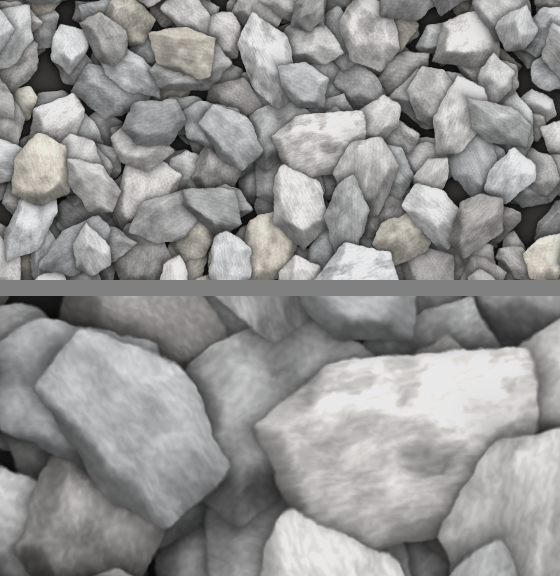
Top, the full canvas; bottom, a detail of the centre.
A WebGL 2 fragment shader for this texture:

```glsl
#version 300 es
precision highp float;
// A bed of crushed pale stone: layers of jittered, rotated grids are painted
// bottom to top. Each stone is a sharp polygon cut by sloping facets, lit
// from above, roughened with noise, and shades whatever lies beneath it.

uniform vec2 u_resolution;
out vec4 fragColor;

const float TAU = 6.28319;
const int LAYERS = 5;
const int SIDES = 6;
const float FACET_SHARPNESS = 20.0;
const float CORNER_SHARPNESS = 32.0;

float hash(vec2 seed, float k) {
    return fract(sin(dot(seed, vec2(127.1, 311.7)) + k * 74.7) * 43758.5);
}

mat2 rotation(float a) {
    float c = cos(a), s = sin(a);
    return mat2(c, s, -s, c);
}

float noise(vec2 p) {
    vec2 i = floor(p), f = fract(p);
    f = f * f * (3.0 - 2.0 * f);
    float low = mix(hash(i, 0.0), hash(i + vec2(1, 0), 0.0), f.x);
    float high = mix(hash(i + vec2(0, 1), 0.0), hash(i + vec2(1, 1), 0.0), f.x);
    return mix(low, high, f.y);
}

float fbm(vec2 p) {
    float sum = 0.0, amp = 0.53;
    for (int i = 0; i < 4; i++) {
        sum += amp * noise(p);
        p = rotation(0.6) * p * 2.1 + 7.3;
        amp *= 0.5;
    }
    return sum;
}

// Returns the surface slope (xy) and the signed distance to the outline (z).
vec3 stoneShape(vec2 q, vec2 seed, float radius) {
    vec2 tilt = (vec2(hash(seed, 1.0), hash(seed, 2.0)) - 0.5) * 0.7;
    float topHeight = radius * mix(0.25, 0.6, hash(seed, 3.0)) + dot(q, tilt);
    float weight = exp(-FACET_SHARPNESS * topHeight / radius);
    vec2 slope = -tilt * weight;
    float edge = 0.0;
    for (int k = 0; k < SIDES; k++) {
        float id = float(k) + 10.0;
        float a = (float(k) + 0.6 * hash(seed, id)) * TAU / float(SIDES);
        vec2 n = vec2(cos(a), sin(a));
        float d = dot(q, n) - radius * mix(0.72, 1.06, hash(seed, id + 10.0));
        float steep = mix(0.4, 1.8, hash(seed, id + 20.0));
        float w = exp(FACET_SHARPNESS * d * steep / radius);
        slope += n * steep * w;
        weight += w;
        edge += exp(CORNER_SHARPNESS * d / radius);
    }
    return vec3(slope / weight, log(edge) * radius / CORNER_SHARPNESS);
}

vec3 stoneColor(vec2 q, vec2 slope, vec2 seed, float depth) {
    vec2 s = q + seed * 1.7;
    float chipX = fbm(s * 34.0), chipY = fbm(s * 34.0 + 19.0);
    vec3 normal = normalize(vec3(slope + 0.75 * (vec2(chipX, chipY) - 0.5), 1.0));
    float light = 0.47 + 0.66 * max(dot(normal, normalize(vec3(0.15, 0.5, 0.9))), 0.0);
    float tone = mix(0.62, 0.93, pow(hash(seed, 4.0), 0.65)) * mix(0.88, 1.0, depth);
    float patches = fbm(s * 15.0);
    float streaks = fbm(s * vec2(22.0, 40.0));
    float grain = noise(s * 170.0);
    float stain = smoothstep(0.48, 0.72, patches) * hash(seed, 5.0);
    float detail = 1.0 + 0.22 * (streaks - 0.5) + 0.12 * (patches - 0.5)
                 + 0.12 * (grain - 0.5) - 0.24 * stain;
    vec3 tint = mix(vec3(0.99, 1.0, 1.008), vec3(1.018, 1.0, 0.985), hash(seed, 6.0));
    tint = mix(tint, vec3(1.03, 1.0, 0.945), step(0.91, hash(seed, 7.0)));
    return min(tone * light * detail * tint, vec3(0.91));
}

// Paints one layer of scattered stones over the colour below.
vec3 paintLayer(vec3 color, vec2 p, float layer, float pixel) {
    float depth = layer / float(LAYERS - 1);
    float cellSize = mix(0.18, 0.235, depth);
    float presence = mix(1.0, 0.7, depth);
    mat2 gridTurn = rotation(layer * 1.9 + 0.4);
    vec2 g = gridTurn * p / cellSize + layer * 5.3;
    vec2 home = floor(g);
    for (int j = -1; j <= 1; j++)
    for (int i = -1; i <= 1; i++) {
        vec2 cell = home + vec2(i, j);
        vec2 seed = cell + layer * 37.0;
        if (hash(seed, 8.0) > presence) continue;
        vec2 jitter = (vec2(hash(seed, 9.0), hash(seed, 40.0)) - 0.5) * 0.55;
        vec2 offset = (g - cell - 0.5 - jitter) * cellSize * gridTurn;
        float radius = cellSize * mix(0.35, 0.6, hash(seed, 41.0));
        if (length(offset) > radius * 1.9) continue;

        mat2 turn = rotation(TAU * hash(seed, 42.0));
        vec2 stretch = vec2(1.15, mix(0.66, 0.98, hash(seed, 43.0)));
        vec2 q = turn * offset / stretch;
        vec3 shape = stoneShape(q, seed, radius);
        float d = shape.z * stretch.y;

        // Contact shadow on everything beneath, then the stone itself.
        color *= 1.0 - 0.46 * exp(-max(d, 0.0) / 0.013);
        if (d < pixel) {
            vec3 stone = stoneColor(q, shape.xy * turn, seed, depth);
            stone *= 1.0 - 0.12 * exp(min(d, 0.0) / 0.004);
            color = mix(color, stone, smoothstep(pixel, -pixel, d));
        }
    }
    return color;
}

void main() {
    vec2 p = gl_FragCoord.xy / u_resolution.y;
    float pixel = max(0.7 / u_resolution.y, 0.0022);
    vec2 wobble = vec2(fbm(p * 28.0), fbm(p * 28.0 + 40.0)) - 0.5;
    vec3 color = vec3(0.24, 0.235, 0.23);
    for (int i = 0; i < LAYERS; i++)
        color = paintLayer(color, p + wobble * 0.015, float(i), pixel);
    fragColor = vec4(color, 1.0);
}
```
